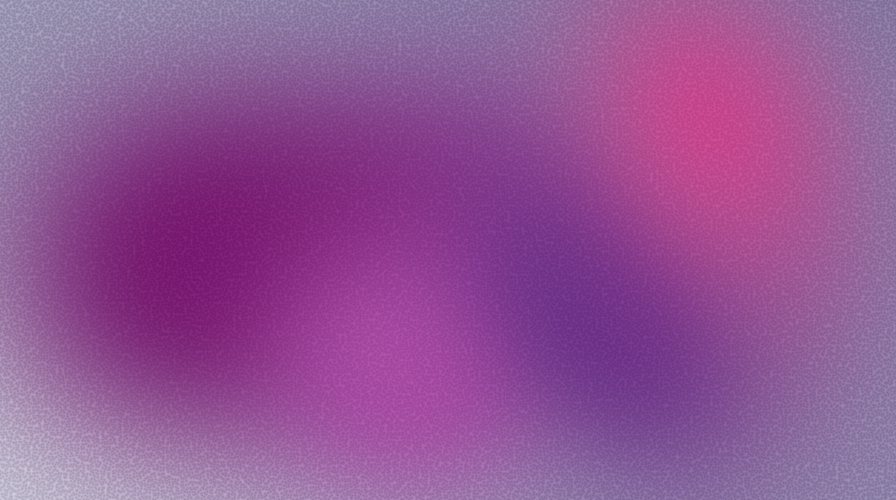
This background is drawn by a Shadertoy shader. Its source:

```glsl
// Soft, blurred colour clouds (plum, orchid, indigo, pink) on a pale lavender
// ground. Each cloud is a tilted elliptical falloff mixed over the last one,
// and fine cellular noise adds a paper-like grain.

vec2 hash2(vec2 cell) {
    vec3 q = fract(cell.xyx * vec3(0.1031, 0.1030, 0.0973));
    q += dot(q, q.yzx + 33.33);
    return fract((q.xx + q.yz) * q.zy);
}

// Distance to the nearest scattered point
float cellular(vec2 p) {
    vec2 cell = floor(p), local = fract(p);
    float nearest = 2.0;
    for (int y = -1; y <= 1; y++)
        for (int x = -1; x <= 1; x++) {
            vec2 offset = vec2(x, y);
            nearest = min(nearest, length(offset + hash2(cell + offset) - local));
        }
    return nearest;
}

// Elliptical falloff: 1 at the centre, fading to 0; a larger power is flatter
float cloud(vec2 p, vec2 centre, vec2 radius, float tilt, float power) {
    float c = cos(tilt), s = sin(tilt);
    vec2 d = mat2(c, -s, s, c) * (p - centre);
    return exp(-pow(length(d / radius), power));
}

void mainImage(out vec4 fragColor, in vec2 fragCoord) {
    vec2 uv = fragCoord / iResolution.xy;
    vec2 p = fragCoord / iResolution.y;

    // Lavender ground, palest at the lower left
    vec3 left = mix(vec3(0.77, 0.77, 0.83), vec3(0.61, 0.60, 0.71), smoothstep(0.0, 0.85, uv.y));
    vec3 right = mix(vec3(0.56, 0.52, 0.67), vec3(0.52, 0.48, 0.64), uv.y);
    vec3 color = mix(left, right, smoothstep(0.0, 0.75, uv.x));

    // Broad clouds
    color = mix(color, vec3(0.56, 0.33, 0.58), 0.75 * cloud(p, vec2(1.44, 0.42), vec2(0.32, 0.36), 0.0, 2.5));
    color = mix(color, vec3(0.54, 0.23, 0.55), cloud(p, vec2(0.86, 0.51), vec2(0.40, 0.36), 0.0, 3.0));
    color = mix(color, vec3(0.47, 0.10, 0.44), cloud(p, vec2(0.42, 0.47), vec2(0.43, 0.38), 0.15, 2.7));

    // Bright and deep accents
    color = mix(color, vec3(0.67, 0.30, 0.65), 0.95 * cloud(p, vec2(0.82, 0.27), vec2(0.30, 0.27), 0.0, 2.4));
    color = mix(color, vec3(0.42, 0.20, 0.54), cloud(p, vec2(1.21, 0.38), vec2(0.35, 0.24), -0.95, 2.5));
    color = mix(color, vec3(0.78, 0.28, 0.56), cloud(p, vec2(1.42, 0.75), vec2(0.33, 0.25), -1.1, 2.0));

    // Grain, stronger on the pale ground
    float grain = cellular(p * 175.0) - 0.48;
    color += grain * mix(0.07, 0.16, smoothstep(0.2, 0.65, color.g));

    fragColor = vec4(clamp(color, 0.0, 1.0), 1.0);
}
```
